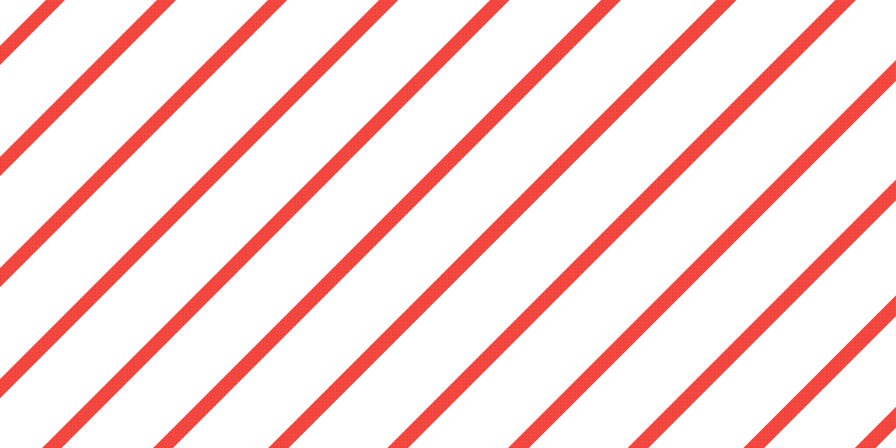
Give the GLSL for this pattern, as a Shadertoy shader.

```glsl
// Thin red diagonal stripes rising to the right on white, with a fine dot grain.
// Each stripe is a band around a constant diagonal coordinate; the gaps
// widen gently through the lower right half of the canvas.

// Diagonal coordinate of a stripe's centre, in canvas heights from the top left.
float stripeCentre(float index) {
    return 0.1237 + 0.248 * index + 0.0795 * smoothstep(4.8, 10.3, index);
}

// Soft round dots on a square grid, 128 rows per canvas height.
float dotGrain(vec2 p) {
    vec2 cell = fract(p * 128.0 + 0.25) - 0.5;
    return 1.0 - smoothstep(0.2, 0.4, length(cell));
}

void mainImage(out vec4 fragColor, in vec2 fragCoord) {
    vec2 p = fragCoord / iResolution.y;
    float diagonal = p.x + 1.0 - p.y;
    float edge = 1.3 / iResolution.y;

    // Accumulate the coverage of all stripes
    float coverage = 0.0;
    for (int i = 0; i < 13; i++) {
        float index = float(i);
        float halfWidth = mix(0.0215, 0.0232, smoothstep(3.0, 8.0, index));
        float dist = abs(diagonal - stripeCentre(index)) - halfWidth;
        coverage = max(coverage, clamp(0.5 - dist / edge, 0.0, 1.0));
    }

    // Red ink with slightly deeper dots
    vec3 ink = mix(vec3(0.95, 0.29, 0.26), vec3(0.95, 0.25, 0.21), dotGrain(p));
    fragColor = vec4(mix(vec3(1.0), ink, coverage), 1.0);
}
```
